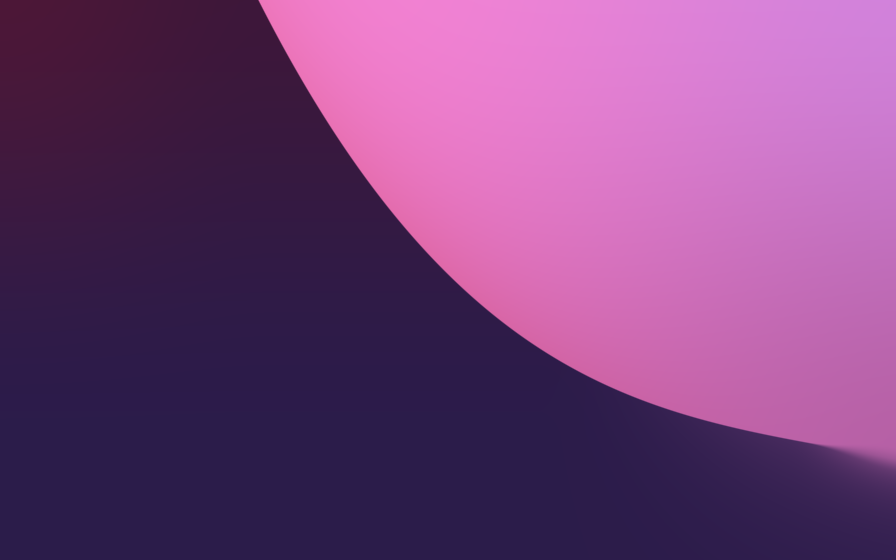
Write a Shadertoy shader that draws this background.

```glsl
// Smooth pink curved sheet over a dark plum-to-indigo gradient, with a soft glow at lower right.

// Height of the sheet's lower edge at horizontal position u
float edgeHeight(float u) {
    float t = 0.93 - u;
    return 0.201 + 0.29 * t + 2.32 * t * t * t;
}

// Approximate signed distance to the edge in canvas heights, positive on the sheet
float edgeDistance(vec2 uv, float aspect) {
    float t = 0.93 - uv.x;
    float slope = (0.29 + 6.96 * t * t) / aspect;
    return (uv.y - edgeHeight(uv.x)) / sqrt(1.0 + slope * slope);
}

vec3 backdrop(vec2 uv, float dist) {
    vec3 indigo = vec3(0.17, 0.108, 0.29);
    vec3 plum = mix(vec3(0.30, 0.09, 0.215), vec3(0.24, 0.09, 0.225), smoothstep(0.0, 0.3, uv.x));
    vec3 color = mix(indigo, plum, smoothstep(0.22, 1.05, uv.y));

    // Light spilling below the sheet
    float corner = smoothstep(0.6, 1.0, uv.x);
    float below = max(-dist, 0.0);
    color += vec3(0.14, 0.075, 0.10) * corner * exp(-below / 0.11);
    color += vec3(0.22, 0.11, 0.14) * smoothstep(0.88, 1.0, uv.x) * exp(-below / 0.03);
    return color;
}

vec3 sheet(vec2 uv, float dist) {
    float across = smoothstep(0.4, 1.05, uv.x);
    vec3 low = mix(vec3(0.87, 0.43, 0.72), vec3(0.71, 0.375, 0.645), across);
    vec3 high = mix(vec3(0.95, 0.51, 0.83), vec3(0.82, 0.51, 0.86), across);
    vec3 color = mix(low, high, smoothstep(0.15, 1.05, uv.y));

    // Warmer rim along the steep part of the edge
    float rim = exp(-max(dist, 0.0) / 0.11) * (1.0 - smoothstep(0.45, 0.95, uv.x));
    return color - vec3(0.02, 0.05, 0.10) * rim;
}

void mainImage(out vec4 fragColor, in vec2 fragCoord) {
    vec2 uv = fragCoord / iResolution.xy;
    float dist = edgeDistance(uv, iResolution.x / iResolution.y);

    // The crisp edge melts away toward the right border
    float softness = 0.9 / iResolution.y + 0.022 * smoothstep(0.9, 1.0, uv.x);
    float cover = smoothstep(-softness, softness, dist);

    fragColor = vec4(mix(backdrop(uv, dist), sheet(uv, dist), cover), 1.0);
}
```
